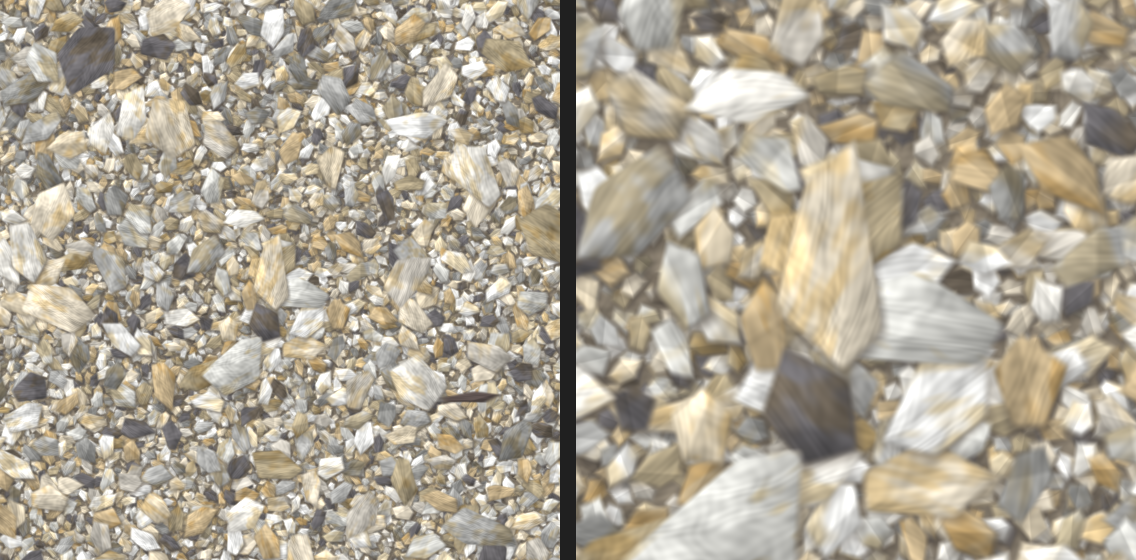
Left, the full canvas; right, a detail of the centre.
Write a WebGL 2 fragment shader that draws this texture.

```glsl
#version 300 es
precision highp float;
// Angular gravel seen from above: grit, pebbles and larger chips in pale quartz, tan and slate.
// Layers of scattered soft polygons are painted from fine to coarse, each stone with
// bevelled facets, a contact shadow and a mottled surface of layered sines.

uniform vec2 u_resolution;
out vec4 fragColor;

const float TAU = 6.2831853;
const int SIDES = 5;
const int LAYER_COUNT = 7;
const int TWIG_LAYER = 6;
const int TONE_COUNT = 12;
const float SOFTNESS = 0.0021;       // edge blur, in canvas heights
const float SHADOW_REACH = 0.0065;   // in canvas heights
const float SHADOW_STRENGTH = 0.85;
const float FACET_CONTRAST = 0.13;
const float RIDGE_CONTRAST = 0.14;
const float MOTTLE_CONTRAST = 0.12;
const float STAIN_AMOUNT = 0.75;
const vec2 LIGHT = vec2(-0.5, 0.866);
const vec3 SOIL = vec3(0.54, 0.50, 0.44);
const vec3 CREVICE = vec3(0.33, 0.30, 0.27);
const vec3 STAIN = vec3(0.92, 0.84, 0.67);
const vec3 WOOD = vec3(0.32, 0.28, 0.27);

// Each layer: cells per canvas height, presence, radius in cells, stretch
const vec4 LAYERS[LAYER_COUNT] = vec4[](
  vec4(72.0, 1.00, 0.60, 1.10), vec4(48.0, 0.80, 0.52, 1.20),
  vec4(32.0, 0.66, 0.50, 1.25), vec4(21.0, 0.52, 0.49, 1.25),
  vec4(13.5, 0.36, 0.47, 1.30), vec4( 8.0, 0.17, 0.44, 1.30),
  vec4( 6.0, 0.12, 0.13, 2.40));

const vec3 TONES[TONE_COUNT] = vec3[](
  vec3(0.94, 0.94, 0.93), vec3(0.91, 0.90, 0.87), vec3(0.87, 0.83, 0.75),
  vec3(0.85, 0.80, 0.70), vec3(0.79, 0.79, 0.77), vec3(0.76, 0.74, 0.70),
  vec3(0.75, 0.67, 0.53), vec3(0.67, 0.67, 0.66), vec3(0.66, 0.61, 0.50),
  vec3(0.54, 0.54, 0.53), vec3(0.88, 0.88, 0.87), vec3(0.40, 0.39, 0.40));

vec3 hash3(vec2 p) {
  vec3 q = fract(p.xyx * vec3(0.1031, 0.1030, 0.0973));
  q += dot(q, q.yxz + 33.33);
  return fract((q.xxy + q.yzz) * q.zyx);
}

vec2 heading(float angle) { return vec2(cos(angle), sin(angle)); }

mat2 rotation(float angle) {
  vec2 h = heading(angle);
  return mat2(h.x, h.y, -h.y, h.x);
}

// Layered, warped sines, roughly -1 to 1
float mottle(vec2 p) {
  float sum = 0.0, amplitude = 0.8;
  for (int i = 0; i < 4; i++) {
    p = mat2(1.5, 1.1, -1.1, 1.5) * p + 0.9 * sin(p.yx * 0.7) + 1.7;
    sum += amplitude * sin(p.x) * sin(p.y);
    amplitude *= 0.72;
  }
  return sum;
}

// Soft convex polygon: xy is the blended facet normal, z the signed distance
vec3 polygon(vec2 p, float radius, float seed) {
  float sharpness = 20.0 / radius, total = 0.0;
  vec2 normal = vec2(0.0);
  for (int i = 0; i < SIDES; i++) {
    vec2 h = hash3(vec2(seed * 971.0, float(i) * 7.3 + 1.0)).xy;
    vec2 side = heading((float(i) + 0.45 * h.x) * TAU / float(SIDES));
    float weight = exp(sharpness * (dot(p, side) - radius * mix(0.62, 1.05, h.y)));
    total += weight;
    normal += weight * side;
  }
  return vec3(normal / total, log(total) / sharpness);
}

vec3 stoneColor(vec2 p, vec2 normal, float depth, vec3 rnd, bool isTwig) {
  vec3 color = isTwig ? WOOD : TONES[int(rnd.x * float(TONE_COUNT))];
  float grain = mottle(p * vec2(45.0, 60.0) + rnd.yz * 60.0);
  float stain = smoothstep(-0.1, 0.9, mottle(p * 22.0 + rnd.zx * 40.0));
  if (!isTwig) color *= mix(vec3(1.0), STAIN, stain * STAIN_AMOUNT);
  float bevel = smoothstep(-0.6, 0.0, depth);
  float light = 1.02 + 0.12 * (rnd.y - 0.5);
  light += FACET_CONTRAST * bevel * dot(normal, LIGHT) + MOTTLE_CONTRAST * grain;
  return color * light * (1.0 - 0.07 * smoothstep(-0.16, 0.02, depth));
}

void paintLayer(inout vec3 color, vec2 uv, int index) {
  vec4 layer = LAYERS[index];
  float blur = max(SOFTNESS, 0.7 / u_resolution.y);
  mat2 turn = rotation(float(index) * 1.3 + 0.4);
  vec2 p = turn * uv * layer.x + float(index) * 37.0 + 200.0;
  for (int j = -1; j <= 1; j++)
  for (int i = -1; i <= 1; i++) {
    vec2 cell = floor(p) + vec2(i, j);
    vec3 place = hash3(cell + 11.7), rnd = hash3(cell + 83.1);
    vec2 local = (p - cell - mix(vec2(0.15), vec2(0.85), place.xy)) * turn;
    if (place.z > layer.y || dot(local, local) > 1.32) continue;

    // Shape in the stone's own frame
    mat2 spin = rotation(rnd.y * TAU);
    vec2 q = spin * local * vec2(1.0 / layer.w, layer.w);
    float radius = layer.z * mix(0.75, 1.05, rnd.z);
    vec3 shape = polygon(q, radius, fract(rnd.x * 7.0 + rnd.z));
    float dist = shape.z / (layer.x * layer.w);

    // Contact shadow, deepest away from the light and uneven between stones
    float away = 0.5 - 0.5 * dot(local, LIGHT) / (length(local) + 0.001);
    float shadow = SHADOW_STRENGTH * away * mix(0.2, 1.0, fract(rnd.z * 13.0));
    shadow *= 1.0 - smoothstep(-blur, SHADOW_REACH, dist);
    color = mix(color, min(color, CREVICE), shadow);

    float cover = 1.0 - smoothstep(-blur, blur, dist);
    if (cover <= 0.0) continue;
    vec3 stone = stoneColor(q / layer.x, shape.xy * spin, shape.z / radius, rnd, index == TWIG_LAYER);
    float ridge = dot(q, heading(rnd.z * 40.0)) / radius + 0.5 * (rnd.x - 0.5);
    stone *= 1.0 + RIDGE_CONTRAST * (smoothstep(-0.1, 0.1, ridge) - 0.5);
    color = mix(color, stone, cover);
  }
}

void main() {
  vec2 uv = gl_FragCoord.xy / u_resolution.y;
  vec3 color = SOIL * (1.0 + 0.15 * mottle(uv * 60.0));
  for (int i = 0; i < LAYER_COUNT; i++) paintLayer(color, uv, i);
  fragColor = vec4(clamp(color, 0.0, 1.0), 1.0);
}
```
